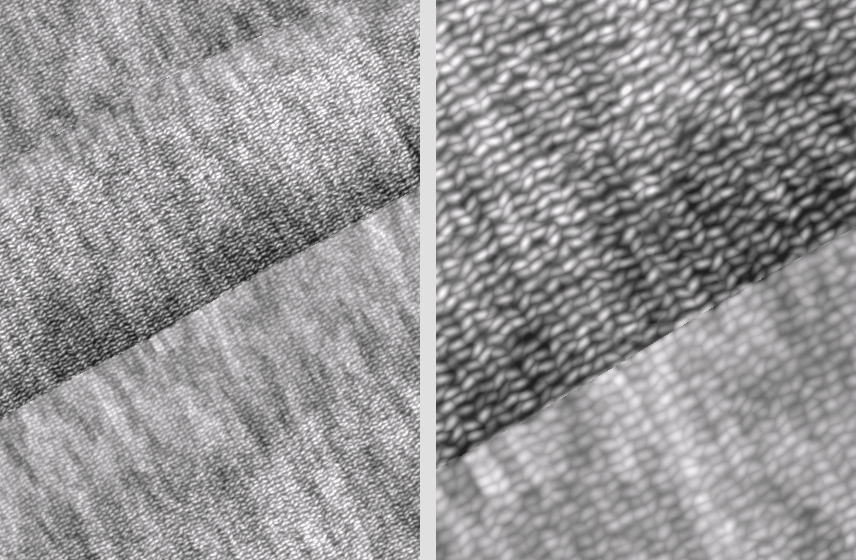
Left: the whole. Right: its middle third, enlarged.
Write a Shadertoy shader that draws this texture.

```glsl
// Folded heather grey jersey: diagonal folds, streaky yarn and small knit stitches.

const float FOLD_ANGLE = 0.507;
const vec2 STITCH_SIZE = vec2(0.0092, 0.0076);
const vec3 YARN_TINT = vec3(1.003, 0.993, 1.002);

vec2 hash2(vec2 p) {
    vec3 q = fract(p.xyx * vec3(0.1031, 0.1030, 0.0973));
    q += dot(q, q.yzx + 33.33);
    return fract((q.xx + q.yz) * q.zy);
}

mat2 rotation(float angle) {
    float c = cos(angle), s = sin(angle);
    return mat2(c, -s, s, c);
}

// Smooth cellular noise: random cell tones weighted by distance, centred on zero.
float cellTone(vec2 p) {
    vec2 cell = floor(p);
    float sum = 0.0, weights = 0.0;
    for (int y = -1; y <= 1; y++) {
        for (int x = -1; x <= 1; x++) {
            vec2 id = cell + vec2(x, y);
            vec2 d = p - id - hash2(id);
            float w = exp(-5.0 * dot(d, d));
            sum += w * hash2(id + 71.0).x;
            weights += w;
        }
    }
    return sum / max(weights, 1e-4) - 0.5;
}

// Short tilted yarn loops on a jittered grid; neighbouring wales lean apart.
float stitches(vec2 p, float width) {
    vec2 cell = floor(p);
    float light = 0.0;
    for (int y = -1; y <= 1; y++) {
        for (int x = -1; x <= 1; x++) {
            vec2 id = cell + vec2(x, y);
            vec2 rnd = hash2(id);
            vec2 tone = hash2(id + 37.0);
            float side = mod(id.x, 2.0) * 2.0 - 1.0;
            float lean = 0.12 + 0.34 * side + 0.6 * (tone.y - 0.5);
            vec2 d = rotation(lean) * (p - id - 0.5 - 0.45 * (rnd - 0.5));
            d /= vec2(0.68, width);
            light = max(light, mix(0.55, 1.05, tone.x) * exp(-dot(d, d)));
        }
    }
    return light;
}

// Yarn colour streaks across the folds, at three lengths.
float heather(vec2 p) {
    return 0.20 * cellTone(p * vec2(34.0, 9.0))
         + 0.20 * cellTone(p * vec2(75.0, 24.0) + 19.0)
         + 0.12 * cellTone(p * vec2(130.0, 70.0) + 43.0);
}

// Brightness variation of the knit; focus runs from 0 (soft) to 1 (crisp).
float knit(vec2 p, float focus) {
    vec2 sway = 0.0015 * vec2(sin(p.y * 47.0), sin(p.x * 39.0 + 2.0));
    float loops = stitches((p + sway) / STITCH_SIZE, mix(0.46, 0.36, focus));
    float mean = mix(0.54, 0.46, focus);
    float fibres = cellTone(p * vec2(210.0, 290.0));
    return (loops - mean) * mix(0.22, 0.60, focus)
         + fibres * mix(0.05, 0.16, focus)
         + heather(p);
}

float upperFold(float x) { return 0.70 + 0.60 * x - 0.20 * x * x; }
float lowerFold(float x) { return 0.251 + 0.556 * x + 0.003 * sin(x * 17.0); }

float bump(float x, float centre, float width) {
    float d = (x - centre) / width;
    return exp(-d * d);
}

void mainImage(out vec4 fragColor, in vec2 fragCoord) {
    vec2 uv = fragCoord / iResolution.y;
    float above = uv.y - upperFold(uv.x);
    float over = uv.y - lowerFold(uv.x);
    float across = over / (upperFold(uv.x) - lowerFold(uv.x));

    // Each layer holds its shade and its focus.
    vec2 back = vec2(mix(0.56, 0.66, smoothstep(0.0, 0.14, above)), 0.55);
    vec2 middle = vec2(
        mix(0.43, 0.70, smoothstep(-0.08, 0.62, across))
            - 0.06 * smoothstep(0.86, 1.0, across),
        mix(0.25, 1.0, smoothstep(0.0, 0.13, -above)));
    vec2 front = vec2(
        0.67 - 0.07 * bump(-over, 0.29, 0.08),
        0.15 + 0.65 * smoothstep(0.12, 0.42, -over));

    // Stack the layers with a fuzzy upper rim and a cleaner lower edge.
    float fuzz = 0.012 * cellTone(uv * 110.0);
    vec2 layer = mix(middle, back, smoothstep(-0.010, 0.010, above + fuzz));
    layer = mix(front, layer, smoothstep(-0.004, 0.004, over + 0.4 * fuzz));

    // Shift the knit between layers so that it breaks at the folds.
    vec2 shift = step(0.0, over) * vec2(1.37, 0.61) + step(0.0, above) * vec2(0.83, 1.29);
    vec2 cloth = rotation(FOLD_ANGLE) * uv + shift + 3.0;

    float value = layer.x + knit(cloth, layer.y);
    fragColor = vec4(clamp(value * YARN_TINT, 0.12, 0.97), 1.0);
}
```
